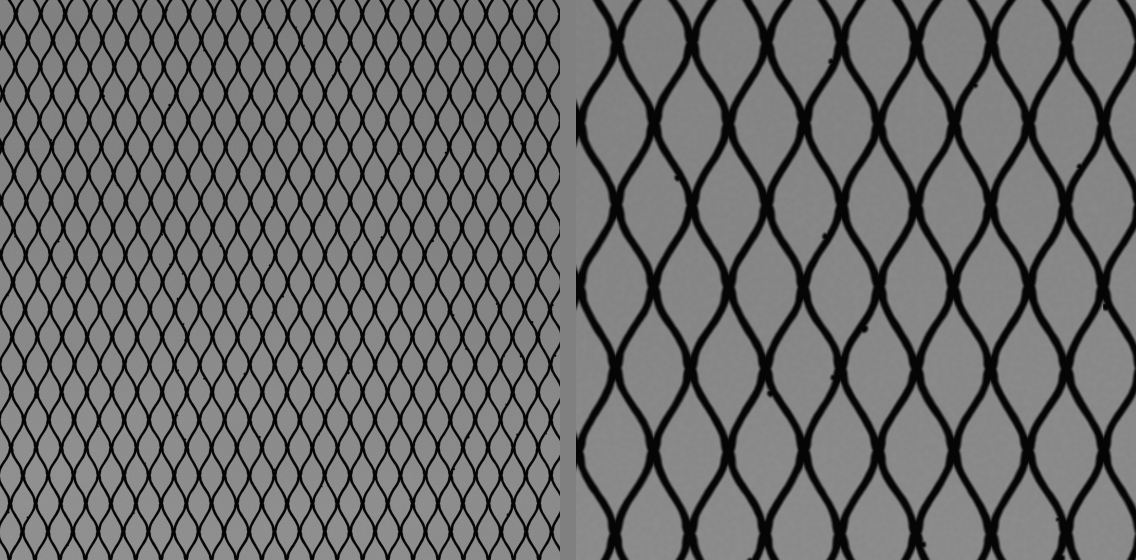
Left, the full canvas; right, a detail of the centre.
Reproduce this pattern procedurally as a Shadertoy shader.

```glsl
const float TAU = 6.2831853;

vec2 hash22(vec2 p) {
    vec3 q = fract(p.xyx * vec3(0.1031, 0.1030, 0.0973));
    q += dot(q, q.yzx + 33.33);
    return fract((q.xx + q.yz) * q.zy);
}

// Distance to the nearest jittered point
float cellular(vec2 p) {
    vec2 cell = floor(p), f = fract(p);
    float nearest = 2.0;
    for (int j = -1; j <= 1; j++)
        for (int i = -1; i <= 1; i++) {
            vec2 o = vec2(i, j);
            nearest = min(nearest, length(o + hash22(cell + o) - f));
        }
    return nearest;
}

float layeredSines(vec2 p) {
    float sum = 0.0, amp = 0.5;
    for (int i = 0; i < 4; i++) {
        sum += amp * sin(p.x + 1.3 * sin(p.y)) * cos(p.y - 0.7 * p.x);
        p = mat2(1.4, 1.1, -1.1, 1.4) * p + 2.1;
        amp *= 0.55;
    }
    return sum;
}

// Columns fan out and rows grow taller toward the bottom
vec2 meshCoords(vec2 uv, float pitch) {
    float down = 1.0 - uv.y - 0.0247;
    return vec2((uv.x - 0.6249) / pitch, down * (21.208 - 0.71 * down));
}

// Strand offset between two bonds, flattened where it meets them
float strandCurve(float t, float bend) {
    return t - bend * sin(TAU * t) / TAU;
}

// Signed distance to a strand with thicker bonds; halfCell is its extent
float strandDistance(vec2 q, vec2 halfCell, float bend, float wire, float bond) {
    float slope = (1.0 - bend * cos(TAU * q.y)) * halfCell.x / halfCell.y;
    float d = abs(q.x - strandCurve(q.y, bend)) * halfCell.x / sqrt(1.0 + slope * slope);
    float toBond = min(q.y, 1.0 - q.y) * halfCell.y;
    return d - mix(bond, wire, smoothstep(0.002, 0.010, toBond));
}

// Occasional small burr on the edge of a strand
float burrDistance(vec2 q, vec2 id, vec2 halfCell, float bend, float size) {
    vec2 rnd = hash22(id + 71.0), place = hash22(id + 19.0);
    float t = mix(0.1, 0.9, place.x);
    float side = (place.y < 0.5 ? -1.0 : 1.0) * 0.10;
    vec2 center = vec2(strandCurve(t, bend) + side, t);
    float radius = size * mix(0.6, 1.2, rnd.y);
    return rnd.x < 0.09 ? length((q - center) * halfCell) - radius : 1.0;
}

vec3 backdrop(vec2 uv) {
    float tone = mix(0.565, 0.502, smoothstep(0.0, 1.0, uv.y));
    tone += 0.016 * layeredSines(uv * vec2(5.0, 7.0) + 1.0);
    tone -= 0.014 * smoothstep(0.55, 1.0, uv.x);
    tone += 0.016 * (cellular(uv * 260.0) - 0.5);
    return vec3(tone);
}

void mainImage(out vec4 fragColor, in vec2 fragCoord) {
    vec2 uv = fragCoord / iResolution.y;
    float down = 1.0 - uv.y;
    float pitch = 0.04453 * (1.0 + 0.0192 * (down - 0.431));
    vec2 halfCell = vec2(0.5 * pitch, 1.0 / (21.208 - 1.42 * down));

    // Hand-cut irregularity of the mesh
    vec2 m = meshCoords(uv, pitch);
    m += 0.018 * vec2(layeredSines(uv * 45.0), layeredSines(uv * 38.0 + 9.0));

    // Mirror folding leaves one strand per half cell
    vec2 q = vec2(abs(fract(m.x + 0.5) - 0.5) * 2.0, abs(mod(m.y, 2.0) - 1.0));
    vec2 id = floor(vec2(2.0 * m.x, m.y));

    float bend = 0.42;
    float d = strandDistance(q, halfCell, bend, 0.00222, 0.0033);
    d += 0.00025 * layeredSines(uv * 210.0);
    d = min(d, burrDistance(q, id, halfCell, bend, 0.0022));

    // Soft edge, never thinner than one pixel
    float soft = max(0.0013, 0.75 / iResolution.y);
    float metal = 1.0 - smoothstep(-soft, soft, d);
    vec3 metalColor = vec3(0.018);
    fragColor = vec4(mix(backdrop(uv), metalColor, metal), 1.0);
}
```
